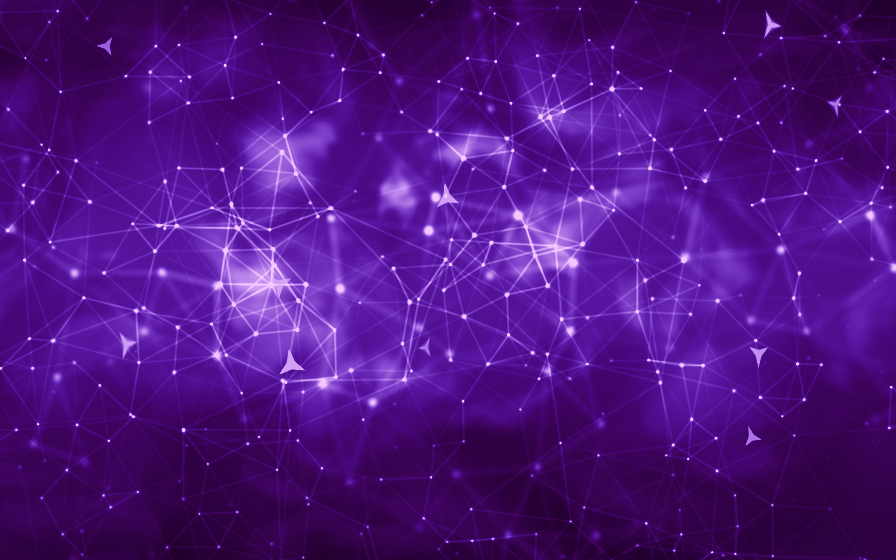
Give the GLSL for this background, as a Shadertoy shader.

```glsl
// Violet plexus: points on turned, jittered grids, joined to their neighbours
// by fine lines, in sharp and defocused layers over a cloudy glow, with small
// bright shards. All light is summed as one tone and coloured by a ramp.

const vec3 BLACK  = vec3(0.07, 0.00, 0.10);
const vec3 PLUM   = vec3(0.15, 0.00, 0.21);
const vec3 GRAPE  = vec3(0.23, 0.01, 0.34);
const vec3 INDIGO = vec3(0.28, 0.03, 0.49);
const vec3 VIOLET = vec3(0.35, 0.09, 0.64);
const vec3 LILAC  = vec3(0.51, 0.26, 0.80);
const vec3 PALE   = vec3(0.74, 0.53, 0.93);
const vec3 SPARK  = vec3(0.95, 0.78, 1.00);

const vec2  GLOW_CENTRE = vec2(0.51, 0.54);  // in fractions of the canvas
const vec2  GLOW_SIZE   = vec2(0.80, 0.38);
const float GLOW_TONE   = 3.3;
const float BASE_TONE   = -0.35;
const float HAZE_TONE   = 3.6;
const float CLOUD_TONE  = 2.3;
const float MAX_LINK    = 2.0;               // in grid cells
const float SHARD_GRID  = 7.0;
const float SHARD_SIZE  = 0.031;

vec2 hash2(vec2 p) {
    vec3 q = fract(p.xyx * vec3(0.1031, 0.1030, 0.0973));
    q += dot(q, q.yzx + 33.33);
    return fract((q.xx + q.yz) * q.zy);
}

float noise(vec2 p) {
    vec2 i = floor(p), f = fract(p);
    f = f * f * (3.0 - 2.0 * f);
    vec2 e = vec2(0.0, 1.0);
    return mix(mix(hash2(i).x, hash2(i + e.yx).x, f.x),
               mix(hash2(i + e).x, hash2(i + e.yy).x, f.x), f.y);
}

float fbm(vec2 p) {
    mat2 turn = mat2(1.6, 1.2, -1.2, 1.6);
    vec2 p2 = turn * p + 17.3;
    return 0.54 * noise(p) + 0.29 * noise(p2) + 0.17 * noise(turn * p2 + 17.3);
}

// Point of a grid cell: position, and strength that varies in patches.
vec3 node(vec2 id) {
    vec2 h = hash2(id);
    float patchy = 0.5 + 0.25 * (sin(id.x * 0.9 + id.y * 0.5) + sin(id.y * 1.1 - id.x * 0.6));
    patchy += 0.7 * (fract(13.0 * (h.x + h.y)) - 0.5);
    return vec3(id + 0.1 + 0.8 * h, smoothstep(0.05, 0.5, patchy));
}

float link(vec2 q, vec3 a, vec3 b, float width) {
    vec2 qa = q - a.xy, ba = b.xy - a.xy;
    float span2 = dot(ba, ba);
    float d = length(qa - ba * clamp(dot(qa, ba) / span2, 0.0, 1.0));
    float fade = 1.0 - smoothstep(0.5, MAX_LINK, sqrt(span2));
    return a.z * b.z * fade * (1.0 - smoothstep(0.0, width, d));
}

float dotLight(vec2 q, vec3 n, float size) {
    float radius = size * (0.65 + 0.6 * fract(n.x * 7.0));
    return n.z * (1.0 - smoothstep(0.15 * radius, radius, length(q - n.xy)));
}

// One layer of points and links; x is the light of lines, y that of dots.
vec2 network(vec2 p, float cells, float angle, vec2 seed, float lineWidth, float dotSize) {
    float c = cos(angle), s = sin(angle);
    vec2 q = mat2(c, s, -s, c) * p * cells + seed;
    vec2 id = floor(q), dir = vec2(1.0, 0.0);
    float width = lineWidth * cells, size = dotSize * cells;
    vec3 centre = node(id), last = node(id - vec2(0.0, 1.0));
    vec2 light = vec2(0.0, dotLight(q, centre, size));
    for (int i = 0; i < 4; i++) {
        vec2 next = vec2(-dir.y, dir.x);
        vec3 side = node(id + dir), corner = node(id + dir + next);
        light.x += link(q, centre, side, width) + link(q, centre, corner, width)
                 + link(q, last, side, width);
        light.y += dotLight(q, side, size) + dotLight(q, corner, size);
        last = side;
        dir = next;
    }
    return light;
}

// Scattered hollow-sided triangles, some of them out of focus.
float shards(vec2 p, float share, float pixel) {
    vec2 id = floor(p * SHARD_GRID);
    vec2 h = hash2(id + 5.3), k = hash2(id + 48.1);
    if (h.x > share) return 0.0;
    vec2 d = p - (id + 0.3 + 0.4 * k) / SHARD_GRID;
    d.x *= 0.85 + 0.6 * k.y;
    float fromSide = mod(atan(d.y, d.x) + 6.28 * h.y, 2.0944) - 1.0472;
    float edge = SHARD_SIZE * (0.6 + 0.4 * k.x) * pow(0.5 / cos(fromSide), 1.6);
    float soft = max(pixel, 0.007 * smoothstep(0.5, 1.0, k.y));
    return (0.75 + 0.25 * k.x) * (1.0 - smoothstep(edge - soft, edge + soft, length(d)));
}

vec3 ramp(float tone) {
    vec3 c = mix(BLACK, PLUM, clamp(tone + 1.0, 0.0, 1.0));
    c = mix(c, GRAPE,  clamp(tone, 0.0, 1.0));
    c = mix(c, INDIGO, clamp(tone - 1.0, 0.0, 1.0));
    c = mix(c, VIOLET, clamp(tone - 2.0, 0.0, 1.0));
    c = mix(c, LILAC,  clamp(tone - 3.0, 0.0, 1.0));
    c = mix(c, PALE,   clamp(tone - 4.0, 0.0, 1.0));
    return mix(c, SPARK, clamp(tone - 5.0, 0.0, 1.0));
}

void mainImage(out vec4 fragColor, in vec2 fragCoord) {
    vec2 uv = fragCoord / iResolution.xy, p = fragCoord / iResolution.y;
    float pixel = 1.0 / iResolution.y;
    // Wide glow, brighter cluster up left of the middle, calm hollow beside it
    vec2 g = (uv - GLOW_CENTRE) / GLOW_SIZE;
    vec2 k = (uv - vec2(0.42, 0.63)) / vec2(0.21, 0.19);
    vec2 o = (uv - vec2(0.52, 0.46)) / vec2(0.09, 0.11);
    float glow = exp(-dot(g, g)), cluster = exp(-dot(k, k));
    float calm = 1.0 - 0.75 * exp(-dot(o, o));
    // Broad haze and smaller bright clouds
    vec2 warp = vec2(noise(p * 5.0 + 9.0), noise(p * 5.0 + 31.0));
    float haze = fbm(p * vec2(3.6, 4.8) + warp) - 0.48;
    float cloud = smoothstep(0.42, 0.85, fbm(p * 10.0 + 1.5 * warp + 60.0) + 0.3 * haze);
    float tone = BASE_TONE + GLOW_TONE * glow + HAZE_TONE * haze * (0.4 + 0.6 * glow) * calm;
    tone += CLOUD_TONE * cloud * (0.2 + 0.45 * glow + 0.9 * cluster) * calm;
    // Defocused, wide, middle and fine networks
    float lit = 0.6 + 0.35 * glow + 0.3 * cluster;
    float thin = max(0.0034, pixel), bead = max(0.0060, 1.5 * pixel);
    vec2 far  = network(p, 7.0, 0.4, vec2(13.0, 57.0), 0.013, 0.017);
    vec2 wide = network(p, 5.5, 1.1, vec2(91.0, 24.0), thin, bead);
    vec2 mid  = network(p, 8.5, 0.2, vec2(64.0, 45.0), thin, bead);
    vec2 fine = network(p, 12.5, 0.7, vec2(37.0, 82.0), thin, bead);
    tone += lit * calm * dot(far, vec2(1.0, 0.5));
    tone += lit * (1.6 * (wide.x + mid.x + fine.x) + 2.5 * (wide.y + mid.y + fine.y));
    tone = mix(tone, max(tone, 5.5), shards(p, 0.09 + 0.25 * cluster, pixel));
    fragColor = vec4(ramp(tone), 1.0);
}
```
